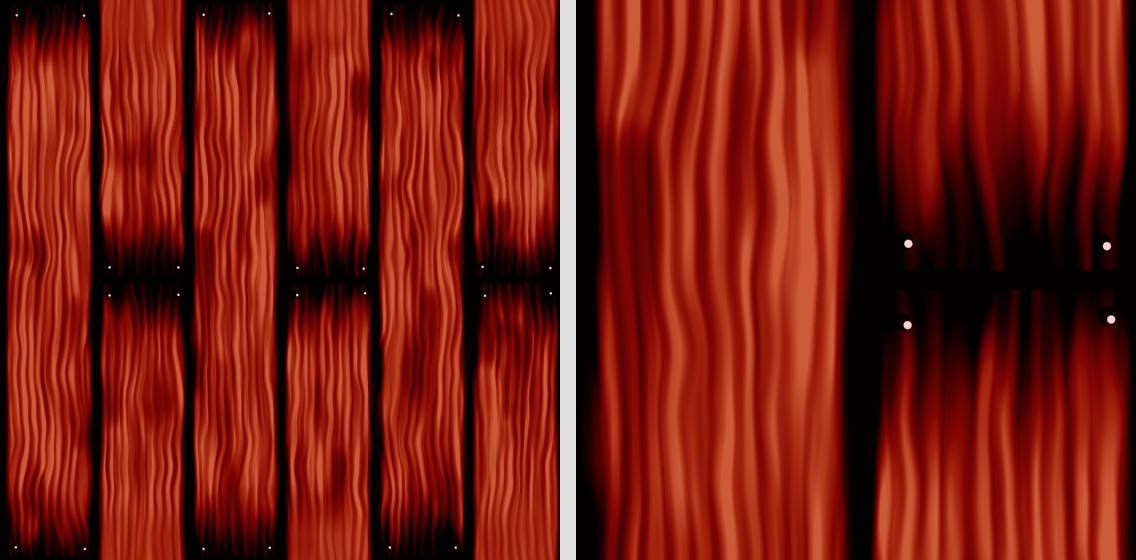
Left: the whole. Right: its middle third, enlarged.
Write a Shadertoy shader that draws this texture.

```glsl
const float PLANKS = 6.0;           // planks across the canvas
const float SEAM_SHIFT = 0.025;     // seam offset, in plank widths
const float SEAM_WIDTH = 0.10;      // soft dark border, in plank widths
const float JOINT_WIDTH = 0.007;    // dark line between plank ends
const float RIDGES = 11.0;          // grain ridges per plank
const float BASE_TONE = 4.95;       // mean position on the tone ramp
const float CHAR_DEPTH = 4.2;       // darkening at plank ends
const vec2 NAIL_X = vec2(0.14, 0.855);
const float NAIL_INSET = 0.024;
const float NAIL_RADIUS = 0.0075;
const float GLINT_RADIUS = 0.0026;
const vec2 GLINT_OFFSET = vec2(0.003, -0.002);
const vec3 GLINT_COLOR = vec3(1.0, 0.82, 0.82);

const int TONES = 7;
const vec3 RAMP[TONES] = vec3[TONES](
    vec3(0.01, 0.00, 0.00), vec3(0.11, 0.00, 0.00), vec3(0.23, 0.00, 0.00),
    vec3(0.38, 0.01, 0.01), vec3(0.51, 0.02, 0.01), vec3(0.64, 0.14, 0.05),
    vec3(0.80, 0.35, 0.22));

float hash(vec2 p) {
    vec3 q = fract(p.xyx * 0.1031);
    q += dot(q, q.yzx + 33.33);
    return fract((q.x + q.y) * q.z);
}

float noise(vec2 p) {
    vec2 i = floor(p), f = fract(p);
    f = f * f * (3.0 - 2.0 * f);
    return mix(mix(hash(i), hash(i + vec2(1, 0)), f.x),
               mix(hash(i + vec2(0, 1)), hash(i + vec2(1, 1)), f.x), f.y);
}

vec3 toneColor(float tone) {
    vec3 color = RAMP[0];
    for (int i = 1; i < TONES; i++)
        color = mix(color, RAMP[i], clamp(tone - float(i - 1), 0.0, 1.0));
    return color;
}

// Wavy vertical ridges with streaks; p is the position within one plank
float grain(vec2 p, float seed) {
    float x = p.x * RIDGES + seed;
    x += 1.3 * noise(vec2(p.x * 2.5 + seed, p.y * 9.0));
    x += 0.4 * noise(vec2(p.x * 6.0 + seed, p.y * 24.0));
    float r = fract(x);
    float crest = smoothstep(0.0, 0.55, r) * smoothstep(1.0, 0.7, r);
    float strength = noise(vec2(floor(x), p.y * 8.0 + hash(vec2(floor(x), 7.0)) * 9.0));
    float streak = noise(vec2(x * 1.3 + 50.0, p.y * 6.0));
    float fiber = noise(vec2(x * 3.5 + 90.0, p.y * 15.0));
    return (crest - 0.5) * (0.6 + 1.5 * strength) + 1.7 * (streak - 0.5) + 1.3 * (fiber - 0.5);
}

void mainImage(out vec4 fragColor, in vec2 fragCoord) {
    vec2 uv = fragCoord / iResolution.xy;
    float pixel = 1.0 / iResolution.y;

    // Plank layout: every second column is moved by half a length
    float x = uv.x * PLANKS - SEAM_SHIFT;
    float column = mod(floor(x), PLANKS);
    float odd = mod(column, 2.0);
    vec2 p = vec2(fract(x), fract(uv.y + 0.5 * odd));
    float seed = column * 37.0 + 11.0;
    float side = min(p.x, 1.0 - p.x);
    float end = min(p.y, 1.0 - p.y);

    // Wood, with flatter grain in the middle of the odd planks
    float worn = odd * smoothstep(0.36, 0.46, end);
    float tone = BASE_TONE + grain(p, seed) * mix(1.0, 0.5, worn);

    // Dark smudges along the grain
    float smudge = noise(vec2(p.x * 5.0 + seed, p.y * 9.0 + 30.0));
    tone -= 1.7 * smoothstep(0.62, 0.95, smudge) * (1.0 - worn);

    // Charred ends with a streaky front
    float front = noise(vec2(p.x * 9.0 + seed, p.y * 5.0 + 60.0));
    float reach = 0.05 + 0.12 * front;
    tone -= CHAR_DEPTH * (1.0 - smoothstep(0.0, reach, end));
    tone -= 0.7 * (1.0 - smoothstep(0.06, 0.17, end));

    // Seams and joints
    float ragged = SEAM_WIDTH * (0.7 + 0.6 * noise(vec2(seed + p.x * 2.0, p.y * 14.0)));
    tone -= 5.5 * (1.0 - smoothstep(0.015, ragged, side));
    tone -= 4.0 * (1.0 - smoothstep(0.3 * JOINT_WIDTH, JOINT_WIDTH, end));
    vec3 color = toneColor(tone);

    // Two nails at each plank end
    for (int i = 0; i < 4; i++) {
        bool right = i % 2 == 1, top = i > 1;
        vec2 key = vec2(seed, float(i));
        vec2 nail = vec2(right ? NAIL_X.y : NAIL_X.x, top ? 1.0 - NAIL_INSET : NAIL_INSET);
        vec2 jitter = (vec2(hash(key), hash(key + 5.0)) - 0.5) * 0.005;
        vec2 d = (p - nail) * vec2(1.0 / PLANKS, 1.0) - jitter;
        float head = smoothstep(NAIL_RADIUS, 0.5 * NAIL_RADIUS, length(d));
        float glint = 1.0 - smoothstep(GLINT_RADIUS - pixel, GLINT_RADIUS + 0.5 * pixel, length(d - GLINT_OFFSET));
        color = mix(color, RAMP[0], 0.9 * head);
        color = mix(color, GLINT_COLOR, glint);
    }
    fragColor = vec4(color, 1.0);
}
```
